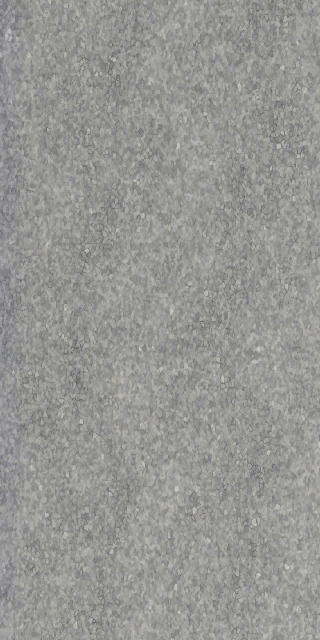
This texture is drawn by a WebGL 2 fragment shader. Its source:

```glsl
#version 300 es
precision highp float;
// Worn grey asphalt: two layers of upright cellular grains with dark gaps,
// sparse pale chips, and broad vertical bands of wear from layered sines.
// Lengths are in canvas widths, so the surface scales with the canvas.

#define STONE_COUNT 80.0     // coarse grains across the width
#define GRIT_COUNT 142.0     // fine grains across the width
#define STRETCH 1.5          // height of a grain over its width
#define BASE_TONE 0.603
#define STONE_CONTRAST 0.085
#define GRIT_CONTRAST 0.125
#define GAP_DEPTH 0.085
#define WEAR_CONTRAST 0.016
#define CHIP_SHARE 0.03
#define CHIP_GAIN 0.075

uniform vec2 u_resolution;
out vec4 fragColor;

vec3 hash3(vec2 p) {
    vec3 q = fract(p.xyx * vec3(0.1031, 0.1030, 0.0973));
    q += dot(q, q.yxz + 33.33);
    return fract((q.xxy + q.yzz) * q.zyx);
}

// Cellular noise: x = blended grain tone, y = distance to the grain border,
// z = tint of the nearest grain, w = its random rank
vec4 grains(vec2 p, float seed) {
    vec2 cell = floor(p);
    float nearest = 9.0, second = 9.0, toneSum = 0.0, weightSum = 0.0;
    vec2 traits = vec2(0.0);
    for (int j = -1; j <= 1; j++) {
        for (int i = -1; i <= 1; i++) {
            vec2 id = cell + vec2(i, j);
            vec3 site = hash3(id + seed);
            vec3 look = hash3(id + seed + 71.7);
            vec2 offset = id + site.xy - p;
            offset.x += (look.z - 0.5) * 0.5 * offset.y;
            float d = length(offset);
            float weight = exp(-14.0 * d * d);
            toneSum += weight * look.x;
            weightSum += weight;
            if (d < nearest) {
                second = nearest;
                nearest = d;
                traits = vec2(look.y, site.z);
            } else {
                second = min(second, d);
            }
        }
    }
    return vec4(toneSum / max(weightSum, 1e-5), second - nearest, traits);
}

// Broad uneven patches, drawn out along the road
float wear(vec2 p) {
    vec2 q = p + 0.06 * sin(p.yx * vec2(7.3, 11.0) + vec2(1.0, 4.0));
    float bands = sin(q.x * 13.0 + 1.2 * sin(q.y * 2.1) + 0.6);
    float patches = sin(q.x * 23.0 - q.y * 6.0) * sin(q.y * 8.5 + q.x * 5.0 + 2.0);
    float mottle = sin(q.x * 47.0 + q.y * 13.0) * sin(q.y * 29.0 - q.x * 17.0);
    return 0.5 * bands + 0.7 * patches + 0.4 * mottle;
}

void main() {
    vec2 p = gl_FragCoord.xy / u_resolution.x;
    vec2 uv = gl_FragCoord.xy / u_resolution;
    vec2 upright = vec2(1.0, 1.0 / STRETCH);
    vec4 stone = grains(p * upright * STONE_COUNT, 3.0);
    vec4 grit = grains(p * upright * GRIT_COUNT + 19.4, 157.0);
    float worn = wear(p);

    // Light falls off to the top and to the left edge
    float leftEdge = 1.0 - smoothstep(0.0, 0.12, uv.x);
    float tone = BASE_TONE + WEAR_CONTRAST * worn;
    tone += 0.018 * (0.5 - uv.y) + 0.012 * (uv.x - 0.5) - 0.03 * leftEdge;

    // Grain tones
    tone += STONE_CONTRAST * (stone.x - 0.5) + GRIT_CONTRAST * (grit.x - 0.5);

    // Dark gaps, deeper around some stones and in rough patches
    float gap = 1.0 - smoothstep(0.02, 0.32, stone.y);
    float rough = clamp(0.55 - 0.4 * worn, 0.15, 1.2);
    tone -= GAP_DEPTH * gap * rough * (0.35 + 1.3 * stone.w * stone.w);

    // Pale chips
    float chip = step(1.0 - CHIP_SHARE, stone.w) * smoothstep(0.05, 0.35, stone.y);
    tone += CHIP_GAIN * chip;

    // Light grains lean warm, dark ones and the left edge lean blue
    float tint = 0.022 * (stone.z - 0.5) + 0.012 * (grit.z - 0.5);
    float warmth = 0.09 * (tone - 0.49) + tint - 0.016 * leftEdge;
    vec3 color = vec3(tone) + warmth * vec3(0.15, 0.05, -1.0);
    fragColor = vec4(clamp(color, 0.0, 1.0), 1.0);
}
```
